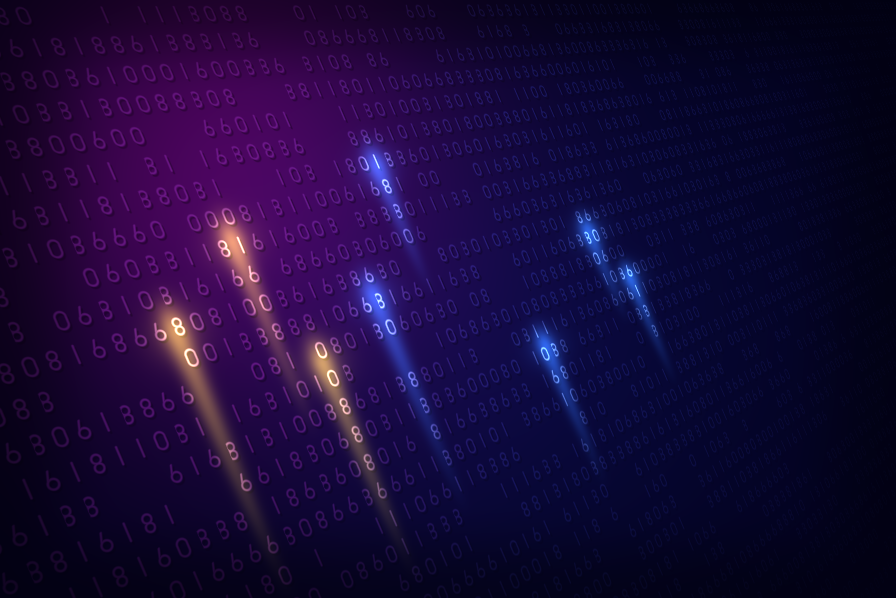
Reproduce this background procedurally as a WebGL 1 fragment shader.

```glsl
precision highp float;
// Receding plane of faint ring-and-bar code marks on violet to navy, with gold and blue falling light trails.
uniform vec2 u_resolution;

const vec2 VANISH = vec2(2.3, 1.0);  // where the rows converge
const float LEAN = 0.43;             // sideways drift of the columns

float hash(vec2 c) {
  return fract(sin(dot(c, vec2(127.1, 311.7))) * 4375.85);
}

float gaussian(vec2 v) {
  return exp(-dot(v, v));
}

float stemDistance(vec2 q, float halfHeight) {
  return length(vec2(q.x, q.y - clamp(q.y, -halfHeight, halfHeight)));
}

// Distance to one abstract mark built from rings, arcs and bars
float markDistance(vec2 q, float kind) {
  float bar = stemDistance(q, 0.25);
  float oval = abs(stemDistance(q, 0.1) - 0.15);
  float twin = abs(length(vec2(q.x, abs(q.y) - 0.125)) - 0.125);
  float hook = min(abs(length(q + vec2(0.0, 0.11)) - 0.14),
                   stemDistance(q - vec2(-0.1 + 0.3 * q.y, 0.12), 0.13));
  if (kind < 0.25) return bar;
  if (kind < 0.45) return oval;
  if (kind < 0.6) return twin;
  if (kind < 0.8) return max(twin, -0.06 - q.x);
  return hook;
}

// Coverage of the mark grid in perspective
float marks(vec2 p) {
  float depth = VANISH.x - p.x + LEAN * (VANISH.y - p.y);
  vec2 grid = vec2(142.0, 43.0 * (p.y - VANISH.y)) / depth;
  vec2 cell = floor(grid);
  vec2 q = (fract(grid) - 0.5) * vec2(0.63, 1.0);
  float d = markDistance(q, hash(cell)) * depth / 43.0;
  float word = hash(vec2(floor((cell.x + 3.0 * cell.y) / 3.0), cell.y + 9.0));
  float shown = step(0.14, word) * step(0.06, hash(cell + 37.0));
  float pixel = 1.0 / u_resolution.y;
  return shown * (1.0 - smoothstep(-pixel, pixel, d - 0.00075 * depth));
}

// Light trail: round bright head, tapering tail along the columns
float trail(vec2 p, vec2 head, float len, float width) {
  vec2 dir = normalize(vec2(LEAN, -1.0));
  vec2 r = p - head;
  float along = dot(r, dir);
  float side = dot(r, vec2(-dir.y, dir.x));
  float t = clamp(along / len, 0.0, 1.0);
  float tip = min(along, 0.0) / (1.6 * width);
  float body = gaussian(vec2(side / (width * mix(0.75, 0.4, t)), tip));
  float halo = gaussian(r / (1.7 * width));
  return body * pow(1.0 - t, 1.3) + 0.35 * halo;
}

void main() {
  vec2 p = gl_FragCoord.xy / u_resolution.y;
  p.x *= 1.5 * u_resolution.y / u_resolution.x;

  // Navy ground with blue and magenta glows
  vec3 color = vec3(0.008, 0.004, 0.105);
  color += vec3(0.025, 0.035, 0.15) * gaussian((p - vec2(0.8, 0.46)) / vec2(0.5, 0.46));
  color += vec3(0.28, 0.005, 0.22) * gaussian((p - vec2(0.38, 0.71)) / vec2(0.37, 0.41));

  // Gold trails on the left, blue trails toward the right
  float gold = trail(p, vec2(0.295, 0.443), 0.5, 0.029)
             + trail(p, vec2(0.39, 0.594), 0.36, 0.026)
             + trail(p, vec2(0.541, 0.391), 0.4, 0.025);
  float blue = trail(p, vec2(0.631, 0.721), 0.24, 0.022)
             + trail(p, vec2(0.627, 0.502), 0.4, 0.024)
             + trail(p, vec2(0.986, 0.611), 0.17, 0.018)
             + trail(p, vec2(1.055, 0.535), 0.2, 0.016)
             + trail(p, vec2(0.914, 0.42), 0.26, 0.019);

  // Marks with a soft shadow, fading toward the borders
  float visible = gaussian((p - vec2(0.5, 0.6)) / vec2(0.72, 0.62));
  float mark = marks(p);
  float shadow = marks(p - vec2(0.004, -0.004));
  color *= 1.0 - 0.35 * shadow * visible;
  vec3 ink = mix(vec3(0.5, 0.13, 0.62), vec3(0.16, 0.19, 0.62), smoothstep(0.4, 0.95, p.x));
  color = mix(color, ink, 0.72 * mark * visible);

  // Glow over the plane, then marks lit within it
  color += vec3(0.5, 0.44, 0.08) * gold + vec3(0.1, 0.27, 0.5) * blue;
  color += mark * (vec3(0.6, 0.55, 0.4) * min(gold, 1.0) + vec3(0.45, 0.55, 0.55) * min(blue, 1.0));

  // Darkened rim
  vec2 edge = min(p, vec2(1.5, 1.0) - p);
  color *= mix(0.65, 1.0, smoothstep(0.0, 0.2, edge.x) * smoothstep(0.0, 0.16, edge.y));
  gl_FragColor = vec4(color, 1.0);
}
```
